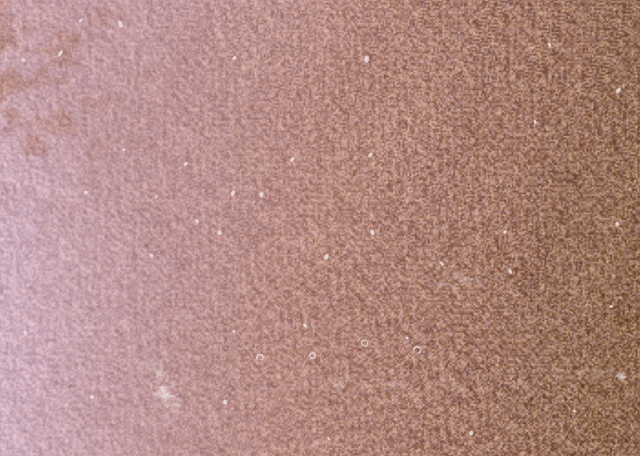
A Shadertoy shader for this texture:

```glsl
// Damp, grainy sand fading from lavender glare to brown, with pale flecks and foam.

float hash(vec2 p) {
    return fract(sin(dot(p, vec2(127.1, 311.7))) * 43758.5453);
}

float noise(vec2 p) {
    vec2 cell = floor(p);
    vec2 f = fract(p);
    f = f * f * (3.0 - 2.0 * f);
    float low = mix(hash(cell), hash(cell + vec2(1.0, 0.0)), f.x);
    float high = mix(hash(cell + vec2(0.0, 1.0)), hash(cell + vec2(1.0)), f.x);
    return mix(low, high, f.y);
}

float fbm(vec2 p) {
    float sum = 0.0;
    float gain = 0.5;
    for (int i = 0; i < 4; i++) {
        sum += gain * noise(p);
        p = p * 2.03 + 17.3;
        gain *= 0.5;
    }
    return sum / 0.9375;
}

// Five-stop colour ramp across the wet-to-dry sand
vec3 sandRamp(float t) {
    vec3 lavender = vec3(0.81, 0.68, 0.74);
    vec3 pink = vec3(0.75, 0.59, 0.60);
    vec3 rose = vec3(0.72, 0.54, 0.505);
    vec3 clay = vec3(0.645, 0.475, 0.415);
    vec3 brown = vec3(0.57, 0.42, 0.33);
    float s = clamp(t, 0.0, 1.0) * 4.0;
    vec3 c = mix(lavender, pink, clamp(s, 0.0, 1.0));
    c = mix(c, rose, clamp(s - 1.0, 0.0, 1.0));
    c = mix(c, clay, clamp(s - 2.0, 0.0, 1.0));
    return mix(c, brown, clamp(s - 3.0, 0.0, 1.0));
}

// One randomly sized, slightly stretched fleck in a share of the grid cells
float flecks(vec2 p, float cells, float share, float radius, float seed, float blur) {
    vec2 cell = floor(p * cells);
    vec2 id = cell + seed;
    vec2 jitter = 0.25 + 0.5 * vec2(hash(id + 3.1), hash(id + 7.7));
    vec2 d = p - (cell + jitter) / cells;
    d.x += d.y * (hash(id + 5.3) - 0.5);
    d.y *= mix(0.6, 1.1, hash(id + 9.2));
    float size = radius * mix(0.5, 1.0, hash(id + 11.4));
    float disc = 1.0 - smoothstep(size - blur, size + blur, length(d));
    return disc * step(hash(id), share);
}

// Broken foam inside a soft, tilted ellipse
float foamWisp(vec2 p, vec2 center, vec2 size, float slope) {
    vec2 d = p - center;
    d.y -= slope * d.x + 0.012 * (noise(p * 22.0) - 0.5);
    float envelope = exp(-dot(d / size, d / size));
    float lace = smoothstep(0.42, 0.78, fbm(p * vec2(55.0, 90.0)));
    return envelope * lace;
}

// Row of small broken bubble rings
float bubbles(vec2 p, float blur) {
    float mask = 0.0;
    for (int i = 0; i < 4; i++) {
        float k = float(i);
        vec2 center = vec2(0.57 + 0.115 * k, 0.21 + 0.04 * hash(vec2(k, 2.0)));
        float radius = mix(0.004, 0.008, hash(vec2(k, 8.0)));
        float edge = abs(length(p - center) - radius);
        float ring = 1.0 - smoothstep(0.0006, 0.0016 + blur, edge);
        mask = max(mask, ring * smoothstep(0.2, 0.6, noise(p * 210.0 + k)));
    }
    return mask;
}

void mainImage(out vec4 fragColor, in vec2 fragCoord) {
    vec2 p = fragCoord / iResolution.y;
    vec2 uv = fragCoord / iResolution.xy;
    float blur = 0.7 / iResolution.y;

    // Broad gradient, with brown smears in the upper left
    float drift = 0.10 * (fbm(p * vec2(3.0, 5.0)) - 0.5);
    float t = uv.x - 0.09 * (uv.y - 0.5) * smoothstep(0.1, 0.5, uv.x) + drift;
    float smearArea = smoothstep(0.25, 0.0, uv.x) * smoothstep(0.45, 0.8, uv.y);
    t += smearArea * (0.10 + 0.35 * smoothstep(0.45, 0.7, fbm(p * vec2(14.0, 22.0))));
    vec3 color = sandRamp(t);
    float dry = smoothstep(0.1, 0.8, uv.x);

    // Fine upright ripples on the wet side, crisp grains on the dry side
    vec2 warped = p + 0.006 * vec2(noise(p * 18.0), noise(p * 18.0 + 40.0));
    float ripple = noise(warped * vec2(115.0, 38.0)) - 0.5;
    float fine = noise(p * 250.0) - 0.5;
    float coarse = noise(p * vec2(150.0, 125.0) + 31.0) - 0.5;
    float relief = noise(p * 140.0 + 0.35) - noise(p * 140.0 - 0.35);
    color += ripple * mix(0.06, 0.02, dry);
    color += fine * mix(0.10, 0.29, dry) + coarse * mix(0.05, 0.13, dry);
    color += relief * mix(0.08, 0.05, dry);

    // Tinted grains
    float tint = noise(p * 190.0 + 73.0) - 0.5;
    color += tint * vec3(0.04, 0.01, -0.07) * mix(0.5, 1.0, dry);

    // Pale grains, rare shell chips, foam and bubbles
    float pale = flecks(p, 62.0, 0.05 + 0.16 * dry, 0.0024, 4.0, blur);
    color = mix(color, vec3(0.86, 0.76, 0.68), 0.65 * pale);
    float chips = flecks(p, 13.0, 0.13, 0.0050, 60.0, blur);
    float foam = foamWisp(p, vec2(0.36, 0.15), vec2(0.03, 0.045), -0.9);
    foam += 0.8 * foamWisp(p, vec2(1.34, 0.175), vec2(0.11, 0.010), -0.06);
    foam += 0.6 * foamWisp(p, vec2(0.98, 0.38), vec2(0.08, 0.011), 0.22);
    foam += 0.45 * foamWisp(p, vec2(0.42, 0.31), vec2(0.06, 0.014), 0.4);
    foam += 0.35 * foamWisp(p, vec2(0.80, 0.155), vec2(0.22, 0.012), 0.03);
    float white = max(max(0.9 * chips, 0.8 * bubbles(p, blur)), min(foam, 0.9));
    color = mix(color, vec3(0.92, 0.87, 0.87), white);

    fragColor = vec4(clamp(color, 0.0, 1.0), 1.0);
}
```
